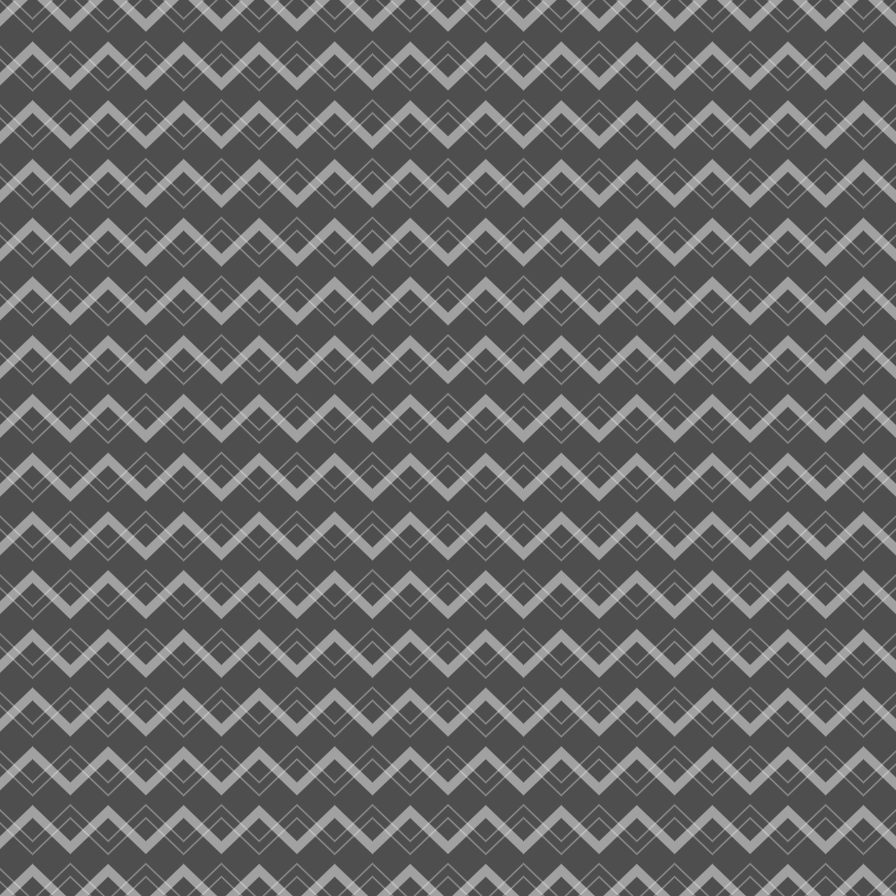
This pattern is drawn by a Shadertoy shader. Its source:

```glsl
const float PERIOD_X = 0.0843;        // width of one zigzag wave
const float PERIOD_Y = 0.06556;       // spacing of the rows
const vec2  VALLEY = vec2(0.5, 0.5986); // a valley's x, a row's middle y
const float AMPLITUDE = 0.0202;       // centre line height above the row middle
const float BAND_HALF = 0.0052;       // half width of the solid band
const float LINE_HALF = 0.0007;       // half width of the thin outline
const float LINE_ALPHA = 0.4;
const vec3  GROUND = vec3(0.310, 0.307, 0.304);
const vec3  BAND = vec3(0.635, 0.633, 0.632);
const vec3  LINE = vec3(1.0);

// Triangle wave from -1 to 1, with its valley at zero
float triangleWave(float x) {
    return 4.0 * abs(fract(x + 0.5) - 0.5) - 1.0;
}

float coverage(float dist, float pixel) {
    return 1.0 - smoothstep(-pixel, pixel, dist);
}

void mainImage(out vec4 fragColor, in vec2 fragCoord) {
    float pixel = 1.0 / iResolution.y;
    vec2 p = fragCoord * pixel - VALLEY;

    // Fold into one row
    float y = (fract(p.y / PERIOD_Y + 0.5) - 0.5) * PERIOD_Y;
    float wave = AMPLITUDE * triangleWave(p.x / PERIOD_X);

    // Turn vertical offsets into distances across the slanted strokes
    float slope = 4.0 * AMPLITUDE / PERIOD_X;
    float across = inversesqrt(1.0 + slope * slope);
    float bandDist = abs(y - wave) * across - BAND_HALF;
    float mirrorDist = abs(y + wave) * across - BAND_HALF;

    // Solid zigzag, then the translucent outline of its mirrored twin
    vec3 color = mix(GROUND, BAND, coverage(bandDist, 0.75 * pixel));
    float outline = coverage(abs(mirrorDist) - LINE_HALF, pixel);
    color = mix(color, LINE, LINE_ALPHA * outline);

    fragColor = vec4(color, 1.0);
}
```
